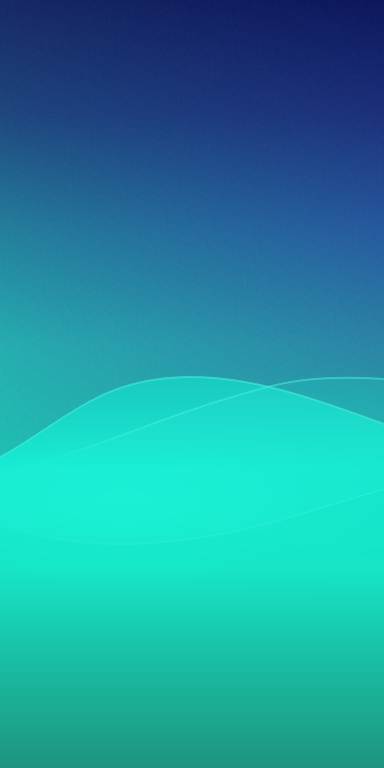
Reproduce this background procedurally as a WebGL 2 fragment shader.

```glsl
#version 300 es
precision highp float;

uniform vec2 u_resolution;
out vec4 fragColor;

// Colour stops, each listed from low to high
const vec3 SKY_LEFT[5] = vec3[5](
    vec3(0.12, 0.75, 0.70), vec3(0.15, 0.68, 0.69), vec3(0.14, 0.50, 0.61),
    vec3(0.12, 0.28, 0.50), vec3(0.09, 0.16, 0.40));
const vec3 SKY_RIGHT[5] = vec3[5](
    vec3(0.15, 0.66, 0.66), vec3(0.17, 0.52, 0.65), vec3(0.15, 0.35, 0.62),
    vec3(0.11, 0.19, 0.48), vec3(0.05, 0.09, 0.36));
const vec3 WAVE[5] = vec3[5](
    vec3(0.12, 0.58, 0.50), vec3(0.10, 0.73, 0.63), vec3(0.09, 0.90, 0.78),
    vec3(0.09, 0.90, 0.81), vec3(0.10, 0.78, 0.75));
const vec3 RIM = vec3(0.28, 0.94, 0.87);

// Evenly spaced gradient over t in 0..1
vec3 ramp(float t, vec3 stops[5]) {
    float position = clamp(t, 0.0, 1.0) * 4.0;
    int i = min(int(position), 3);
    return mix(stops[i], stops[i + 1], position - float(i));
}

// Smooth height curve through four knots with given slopes
float curve(float x, vec4 knots, vec4 heights, vec4 slopes) {
    int i = 0;
    for (int k = 1; k < 3; k++) if (x > knots[k]) i = k;
    float span = knots[i + 1] - knots[i];
    float t = (x - knots[i]) / span;
    float s = 1.0 - t;
    return heights[i] * s * s * (1.0 + 2.0 * t)
         + heights[i + 1] * t * t * (3.0 - 2.0 * t)
         + span * t * s * (slopes[i] * s - slopes[i + 1] * t);
}

// Coverage below an edge; d is the height above it
float below(float d, float pixel) {
    return 1.0 - smoothstep(-pixel, pixel, d);
}

// Thin line along an edge
float rim(float d, float halfWidth, float pixel) {
    return 1.0 - smoothstep(halfWidth - pixel * 0.5, halfWidth + pixel, abs(d));
}

float hash(vec2 p) {
    return fract(sin(dot(p, vec2(127.1, 311.7))) * 4375.5);
}

void main() {
    vec2 uv = gl_FragCoord.xy / u_resolution;
    float pixel = 0.7 / u_resolution.y;

    // Sky, lighter towards the lower left, with faint grain
    float height = (uv.y - 0.4) / 0.6;
    vec3 color = mix(ramp(height, SKY_LEFT), ramp(height, SKY_RIGHT), pow(uv.x, 0.85));
    color += 0.012 * (hash(floor(uv * vec2(256.0, 512.0))) - 0.5);

    // Wave body with a soft glow on the left
    vec3 wave = ramp(uv.y / 0.52, WAVE);
    vec2 fromGlow = (uv - vec2(0.32, 0.35)) / vec2(0.55, 0.08);
    wave += vec3(0.01, 0.04, 0.03) * exp(-dot(fromGlow, fromGlow));

    // Heights above the three crests
    float hill = uv.y - curve(uv.x, vec4(0.0, 0.26, 0.5, 1.0),
        vec4(0.405, 0.484, 0.509, 0.448), vec4(0.27, 0.24, 0.0, -0.18));
    float swell = uv.y - curve(uv.x, vec4(0.0, 0.34, 0.7, 1.0),
        vec4(0.385, 0.4375, 0.4965, 0.5065), vec4(0.12, 0.19, 0.13, -0.03));
    float trough = uv.y - curve(uv.x, vec4(0.0, 0.3, 0.6, 1.0),
        vec4(0.316, 0.2917, 0.307, 0.363), vec4(-0.16, -0.005, 0.1, 0.14));

    // Translucent swell behind the opaque hill
    float inSwell = below(swell, pixel);
    color = mix(color, wave, 0.3 * inSwell);
    color = mix(color, wave + 0.015 * inSwell * smoothstep(0.36, 0.46, uv.y),
        below(hill, pixel));
    color -= 0.008 * below(trough, pixel) * smoothstep(0.2, 0.3, uv.y);

    // Bright rims, fading to the left on the swell
    color = mix(color, RIM, 0.55 * rim(hill, 0.0011, pixel));
    color = mix(color, RIM, 0.5 * smoothstep(0.0, 0.45, uv.x) * rim(swell, 0.0011, pixel));
    color = mix(color, RIM, mix(0.1, 0.35, uv.x) * rim(trough, 0.0009, pixel));

    fragColor = vec4(color, 1.0);
}
```
